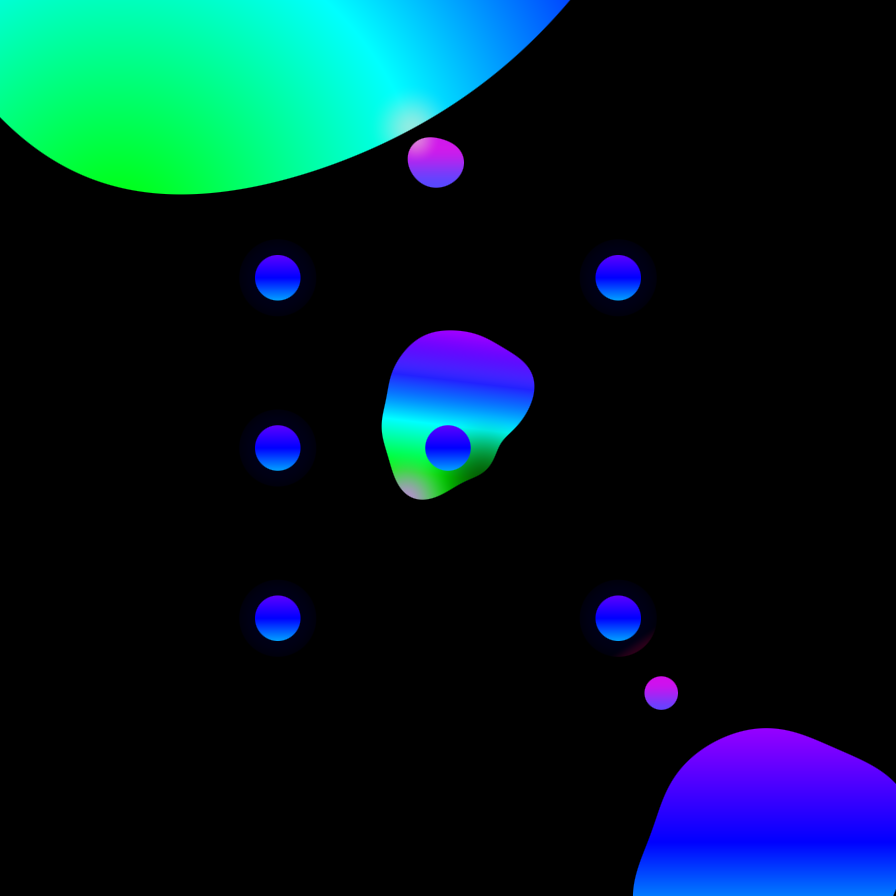
A Shadertoy shader for this background:

```glsl
// Neon liquid blobs and a partial grid of glowing dots on black.
// Blob outlines are radii built from layered cosines; one spectrum ramp
// (green, cyan, blue, violet, magenta) colours every shape.

// Antialiased coverage of a signed field, negative inside.
float cover(float d) {
    return clamp(0.5 - d / max(fwidth(d), 1e-5), 0.0, 1.0);
}

// Soft spot of influence: 1 at its centre, 0 beyond the radius.
float spot(vec2 p, float radius) {
    return 1.0 - smoothstep(0.0, radius, length(p));
}

// 0 green, 1 cyan, 2 blue, 3 violet, 3.5 magenta
vec3 spectrum(float h) {
    return vec3(clamp(0.58 * (h - 2.0), 0.0, 0.85),
                clamp(2.0 - h, 0.0, 1.0),
                clamp(0.1 + 0.9 * h, 0.0, 1.0));
}

// Pear with a pointed lower-left tip.
float pearBlob(vec2 p) {
    float a = atan(p.y, p.x);
    float r = 0.0853 - 0.0044 * cos(a)
        + 0.0111 * cos(2.0 * a - 2.0) + 0.0074 * cos(3.0 * a - 0.48)
        + 0.0007 * cos(4.0 * a - 2.03) + 0.0022 * cos(5.0 * a - 1.95)
        + 0.0017 * cos(6.0 * a - 0.62) + 0.0013 * cos(7.0 * a + 1.57)
        - 0.001 * cos(8.0 * a);
    return length(p) - r;
}

// Rounded hill, steep on its left and sloping on its right.
float hillBlob(vec2 p) {
    float a = atan(p.y, p.x) - 1.972;
    float r = 0.1493 - 0.0052 * cos(2.0 * a) + 0.0076 * cos(4.0 * a)
        - 0.0026 * cos(6.0 * a) - 0.0039 * sin(a) - 0.0026 * sin(2.0 * a);
    return length(p) - r;
}

// Liquid hanging from the top edge, lowest at x = 0.202.
float hangingBlob(vec2 p) {
    float u = p.x - 0.202;
    float bend = 1.09 + 3.9 * (u - 0.31) * (u - 0.31);
    return 1.0 - p.y - 0.217 + bend * u * u;
}

// Slightly squashed droplet.
float dropBlob(vec2 p) {
    float a = atan(p.y, p.x);
    return length(p) - 0.0296 - 0.0017 * cos(2.0 * a)
        + 0.0012 * sin(2.0 * a) - 0.0008 * cos(3.0 * a - 0.8);
}

// Grid cells that hold a dot: the left column and both diagonals.
bool hasDot(vec2 cell) {
    return cell.x < 0.0 || abs(cell.x) == abs(cell.y);
}

vec2 cellAt(int i) {
    return vec2(float(i % 3), float(i / 3)) - 1.0;
}

void mainImage(out vec4 fragColor, in vec2 fragCoord) {
    vec2 uv = fragCoord / iResolution.xy;
    vec3 col = vec3(0.0);

    // Faint halos, with a dim red crescent on the lower right one
    for (int i = 0; i < 9; i++) {
        vec2 cell = cellAt(i);
        if (!hasDot(cell)) continue;
        vec2 p = uv - 0.5 - 0.19 * cell;
        float d = length(p);
        vec3 halo = vec3(0.0, 0.0, 0.085) * (1.0 - smoothstep(0.027, 0.052, d) * 0.65);
        if (cell.x > 0.0 && cell.y < 0.0)
            halo += vec3(0.17, 0.0, 0.05) * smoothstep(0.029, 0.043, dot(p, vec2(0.55, -0.835)));
        col = mix(col, halo, cover(d - 0.043));
    }

    // Hanging blob, shaded outward from its green belly
    vec3 paint = spectrum(3.3 * length(uv - vec2(0.13, 0.74)) - 0.15);
    paint = mix(paint, vec3(0.75, 0.9, 0.85), 0.75 * spot(uv - vec2(0.46, 0.857), 0.05));
    col = mix(col, paint, cover(hangingBlob(uv)));

    // Hill blob in the lower right corner
    col = mix(col, spectrum(1.52 + 8.0 * uv.y), cover(hillBlob(uv - vec2(0.859, 0.0365))));

    // Central pear: rainbow with a shaded foot and a pale tip
    float hue = 0.1 + 19.6 * (uv.y - 0.479 + 0.12 * (uv.x - 0.5));
    paint = spectrum(hue) + vec3(0.14, 0.14, 0.0) * exp(-5.0 * (hue - 2.1) * (hue - 2.1));
    paint = mix(paint, vec3(0.02, 0.25, 0.0), 0.85 * spot(uv - vec2(0.54, 0.463), 0.075));
    paint = mix(paint, vec3(0.7, 0.57, 0.8), spot(uv - vec2(0.453, 0.442), 0.055));
    col = mix(col, paint, cover(pearBlob(uv - vec2(0.508, 0.544))));

    // Magenta droplets
    vec2 q = uv - vec2(0.486, 0.819);
    paint = mix(vec3(0.35, 0.28, 1.0), vec3(0.82, 0.1, 0.92), smoothstep(-0.028, 0.018, q.y));
    paint = mix(paint, vec3(0.88, 0.6, 0.85), 0.8 * spot(q - vec2(-0.022, 0.026), 0.028));
    col = mix(col, paint, cover(dropBlob(q)));

    q = uv - vec2(0.738, 0.2265);
    paint = mix(vec3(0.38, 0.27, 1.0), vec3(0.82, 0.06, 0.93), smoothstep(-0.022, 0.014, q.y));
    col = mix(col, paint, cover(length(q) - 0.0187));

    // Dots on top of everything
    for (int i = 0; i < 9; i++) {
        vec2 cell = cellAt(i);
        if (!hasDot(cell)) continue;
        vec2 p = uv - 0.5 - 0.19 * cell;
        col = mix(col, spectrum(2.0 + 25.0 * p.y), cover(length(p) - 0.0254));
    }

    fragColor = vec4(col, 1.0);
}
```
